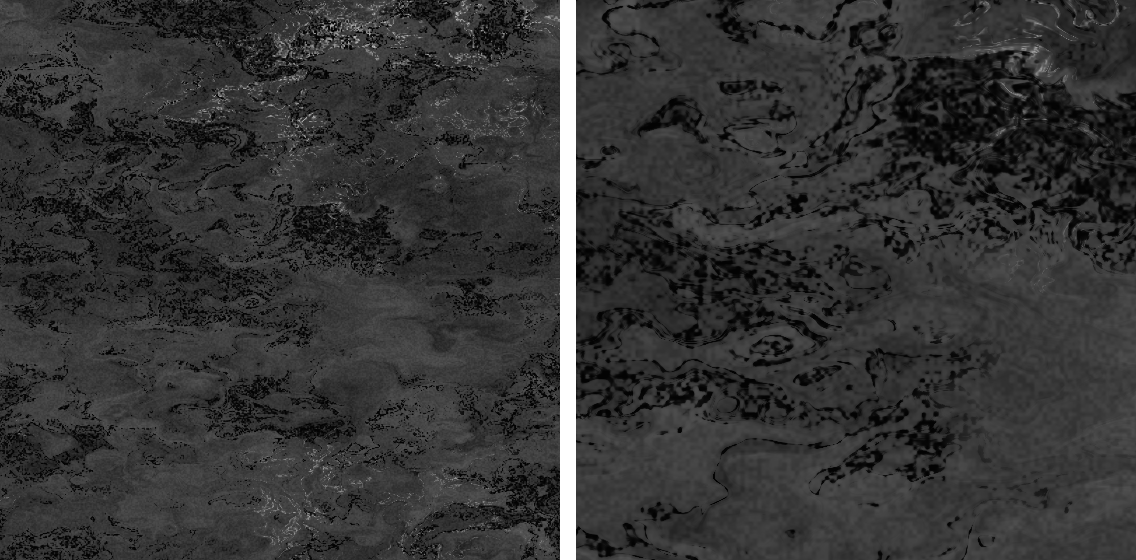
Left: the whole. Right: its middle third, enlarged.
This texture is drawn by a WebGL 2 fragment shader. Its source:

```glsl
#version 300 es
precision highp float;
// Dark weathered stone: warped horizontal flow with black clefts and pale speckled veins.

#define FLOW_SCALE vec2(8.5, 14.5)
#define WARP_AMOUNT vec2(2.0, 1.6)
#define GRAIN_SCALE 400.0
#define BASE_TONE 0.222
#define BASE_VARIATION 0.12
#define CLEFT_TONE 0.05
#define CLEFT_WIDTH 0.10
#define CLEFT_SPREAD 0.28
#define VEIN_WIDTH 0.045
#define VEIN_SPREAD 0.30
#define VEIN_GLOW 0.40
#define EDGE_ROUGHNESS 0.13

uniform vec2 u_resolution;
out vec4 fragColor;

float hash(vec2 cell) {
  uvec2 k = uvec2(ivec2(cell)) * uvec2(1597334673u, 3812015801u);
  uint h = (k.x ^ k.y) * 1597334673u;
  h = (h ^ (h >> 15)) * 2246822519u;
  h ^= h >> 13;
  return float(h >> 8) / 16777216.0;
}

// Smooth value noise in 0..1
float noise(vec2 p) {
  vec2 cell = floor(p);
  vec2 f = fract(p);
  f = f * f * (3.0 - 2.0 * f);
  float low = mix(hash(cell), hash(cell + vec2(1, 0)), f.x);
  float high = mix(hash(cell + vec2(0, 1)), hash(cell + vec2(1, 1)), f.x);
  return mix(low, high, f.y);
}

// Fractal noise, centred on zero
float fbm(vec2 p, int octaves) {
  const mat2 turn = mat2(1.76, 0.95, -0.95, 1.76);
  float sum = 0.0;
  float amplitude = 0.5;
  for (int i = 0; i < octaves; i++) {
    sum += amplitude * (2.0 * noise(p) - 1.0);
    p = turn * p + 11.3;
    amplitude *= 0.53;
  }
  return sum;
}

vec2 warp(vec2 p, vec2 offset) {
  return WARP_AMOUNT * vec2(fbm(p + offset, 4), fbm(p + offset.yx + 31.7, 4));
}

// Line along the zero level of a field, with a local width
float band(float field, float width, float roughness) {
  float line = 1.0 - smoothstep(0.0, max(width, 0.02), abs(field) + roughness);
  return line * smoothstep(0.0, 0.07, width);
}

void main() {
  vec2 uv = gl_FragCoord.xy / u_resolution;

  // Two rounds of warping fold the flow into swirls
  vec2 p = uv * FLOW_SCALE + 3.0;
  vec2 q = p + warp(p, vec2(5.2, 19.4));
  q = p + warp(q * 0.9, vec2(47.1, 8.6));

  float grain = clamp((noise(uv * GRAIN_SCALE) - 0.5) * 1.5 + 0.5, 0.0, 1.0);
  float rough = (grain - 0.5) * EDGE_ROUGHNESS;

  // Grey ground with faint layers
  float ground = fbm(q * 1.2 + 40.0, 6);
  float tone = BASE_TONE + BASE_VARIATION * ground;
  tone += 0.045 * (grain - 0.5);

  // Black clefts inside dim halos
  float cleftField = fbm(q + 13.0, 7);
  float cleftMask = fbm(p * 0.6 + 71.0, 4);
  float cleftWidth = CLEFT_WIDTH + CLEFT_SPREAD * cleftMask;
  float cleft = band(cleftField, cleftWidth, rough);
  float halo = band(cleftField, cleftWidth * 1.6 + 0.04, rough);
  tone -= 0.045 * halo;
  tone = mix(tone, CLEFT_TONE + 0.08 * (grain - 0.5), cleft);

  // Pale speckled veins, gathered in patches
  float veinMask = fbm(p * 0.4 + 93.0, 5);
  float veinWidth = VEIN_WIDTH + VEIN_SPREAD * veinMask;
  float vein = band(fbm(q * 0.85 + 57.0, 7), veinWidth, rough * 0.6);
  vein *= 1.0 - 0.75 * cleft;
  tone += vein * (0.02 + VEIN_GLOW * grain * grain * 1.2);

  fragColor = vec4(vec3(clamp(tone, 0.0, 1.0)), 1.0);
}
```
